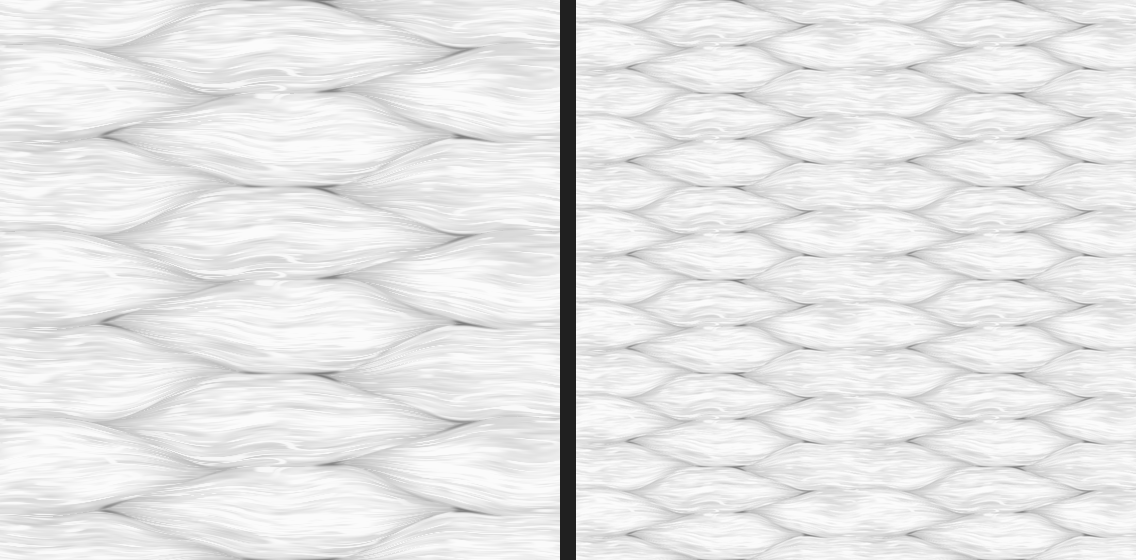
Left, the tile; right, the same tile 2 across and 2 down.
A Shadertoy shader for this texture:

```glsl
// Pale twisted fibre strands, lens shaped and interlocking in staggered rows.
#define ROWS 6.0            // strands down the canvas, even so that it tiles
#define TIP_INNER 0.06      // where one strand set pinches shut
#define TIP_OUTER 0.35      // where the other set pinches shut
#define WOBBLE 0.035        // waviness of the rows
#define CREASE_WIDTH 0.017  // dark line between strands, in rows
#define SHADE 0.825         // grey of the strand tips
#define BODY 0.915          // grey of the strand bellies
#define GLINT 0.985         // grey of the bright fibres
#define CREASE 0.52         // grey of the deepest creases

const float TAU = 6.2831853;

float hash(vec2 cell, float seed) {
    uvec2 q = uvec2(ivec2(cell)) * uvec2(1597334673u, 3812015801u);
    uint n = (q.x ^ q.y ^ (uint(seed) * 2654435769u)) * 1597334673u;
    n = (n ^ (n >> 15)) * 2246822519u;
    n ^= n >> 13;
    return float(n >> 8) / 16777216.0;
}

float noise(vec2 p, float seed) {
    vec2 i = floor(p), f = fract(p);
    f = f * f * (3.0 - 2.0 * f);
    return mix(mix(hash(i, seed), hash(i + vec2(1, 0), seed), f.x),
               mix(hash(i + vec2(0, 1), seed), hash(i + vec2(1, 1), seed), f.x), f.y);
}

// Grey of one strand: u runs along it, y across it from its axis.
float strand(float u, float y, float halfHeight, float seed) {
    float s = seed * 8.0;

    // Fibre coordinate follows the swelling outline, with a slight twist
    float v = y / (halfHeight + 0.13);
    v += 0.22 * (noise(vec2(u * 4.0, v * 2.0), s) - 0.5);
    v += 0.25 * (u - 0.5) * (hash(vec2(seed), 9.0) - 0.5);

    // Rounded body, grey towards the tips and the rim
    float belly = smoothstep(0.02, 0.42, halfHeight);
    float rim = smoothstep(0.0, 0.16, halfHeight - abs(y));
    float grey = mix(SHADE, BODY, belly) - 0.035 * (1.0 - rim);
    grey += 0.035 * belly * exp(-9.0 * v * v);

    // Fibre grain from broad tufts to hairs
    float tuft = noise(vec2(u * 7.0, v * 6.0), s + 1.0);
    float lock = noise(vec2(u * 15.0, v * 17.0), s + 2.0);
    float hair = noise(vec2(u * 34.0, v * 42.0), s + 3.0);
    float grain = 0.09 * (tuft - 0.5) + 0.09 * (lock - 0.5) + 0.07 * (hair - 0.5);
    grey += grain * mix(0.35, 1.0, belly);

    // Short bright dashes and long stray fibres
    float dash = noise(vec2(u * 19.0, v * 29.0), s + 4.0);
    float glint = smoothstep(0.62, 0.86, dash + 0.25 * (tuft - 0.5));
    float path = noise(vec2(u * 5.0, v * 8.0), s + 5.0);
    float stray = 1.0 - smoothstep(0.015, 0.06, abs(path - 0.5));
    stray *= smoothstep(0.5, 0.75, noise(vec2(u * 11.0, v * 7.0), s + 6.0));
    glint = max(glint, stray) * mix(0.25, 0.9, belly);
    return mix(min(grey, GLINT), GLINT, glint);
}

float bump(float x, float width) {
    return exp(-x * x / (width * width));
}

void mainImage(out vec4 fragColor, in vec2 fragCoord) {
    vec2 p = fragCoord / iResolution.xy;
    float row = p.y * ROWS;

    // Gentle waves that repeat every two rows
    float phase = row * 0.5;
    row += WOBBLE * sin(TAU * (2.0 * p.x + phase))
         + 0.5 * WOBBLE * sin(TAU * (5.0 * p.x - phase));
    float side = abs(p.x - 0.5) + 0.015 * sin(TAU * (phase + 0.2));

    // Two staggered sets share the height: one swells as the other narrows
    float outerHalf = 0.5 * smoothstep(TIP_INNER, TIP_OUTER, side);
    float innerHalf = 0.5 - outerHalf;
    float outerRow = floor(row + 0.5), innerRow = floor(row);
    float outerY = row - outerRow, innerY = row - innerRow - 0.5;
    float edge = outerHalf - abs(outerY);

    float outerGrey = strand(fract(p.x + 0.5), outerY, outerHalf, mod(outerRow, 2.0));
    float innerGrey = strand(p.x, innerY, innerHalf, 2.0 + mod(innerRow, 2.0));
    float soft = ROWS / iResolution.y;
    float grey = mix(innerGrey, outerGrey, smoothstep(-soft, soft, edge));

    // Creases, broken along their length and deepest at the pinches
    float pinch = bump(side - TIP_INNER - 0.03, 0.05) + bump(side - TIP_OUTER + 0.02, 0.05);
    float broken = noise(vec2(p.x * 24.0, 0.0), 40.0 + mod(floor(row * 2.0 + 0.5), 4.0));
    float depth = (0.12 + 0.8 * pinch) * smoothstep(0.25, 0.8, broken);
    float line = bump(edge, max(CREASE_WIDTH, soft));
    grey = mix(grey, CREASE, clamp(line * depth, 0.0, 1.0));

    // Soft shadow gathered around the pinches
    grey -= 0.05 * pinch * bump(edge, 0.07);

    fragColor = vec4(vec3(clamp(grey, 0.0, 1.0)), 1.0);
}
```
